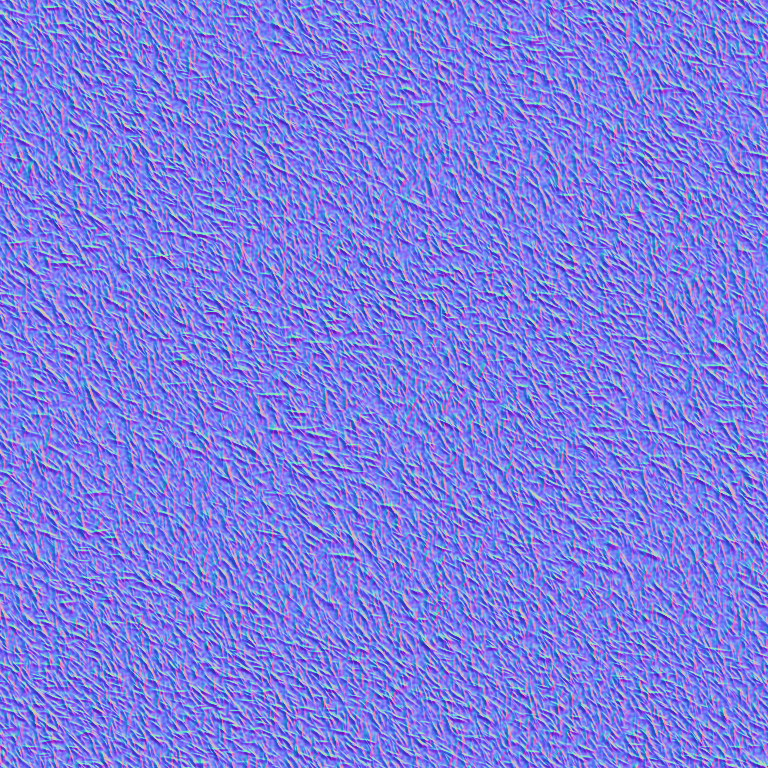
A Shadertoy shader for this texture map:

```glsl
const float TAU = 6.2831853;

// Integer hash: three values from 0 to 1 for a cell and a seed
vec3 hash3(vec2 cell, int seed) {
    uvec3 v = uvec3(ivec3(ivec2(cell), seed)) * 1664525u + 1013904223u;
    v.x += v.y * v.z;
    v.y += v.z * v.x;
    v.z += v.x * v.y;
    v ^= v >> 16u;
    v.x += v.y * v.z;
    v.y += v.z * v.x;
    v.z += v.x * v.y;
    return vec3(v >> 8u) / 16777216.0;
}

vec2 direction(float angle) {
    return vec2(cos(angle), sin(angle));
}

float cornerRamp(vec2 cell, vec2 offset, int seed) {
    return dot(direction(TAU * hash3(cell, seed).x), offset);
}

// Gradient noise, about -0.7 to 0.7
float gradientNoise(vec2 p, int seed) {
    vec2 i = floor(p), f = p - i;
    vec2 s = f * f * f * (f * (f * 6.0 - 15.0) + 10.0);
    vec2 e = vec2(0.0, 1.0);
    float low = mix(cornerRamp(i, f, seed),
                    cornerRamp(i + e.yx, f - e.yx, seed), s.x);
    float high = mix(cornerRamp(i + e.xy, f - e.xy, seed),
                     cornerRamp(i + e.yy, f - e.yy, seed), s.x);
    return mix(low, high, s.y);
}

// Surface tilt of one bent, tapered ridge, steeper on its right flank
vec2 ridgeTilt(vec2 p, float angle, float halfLength, float width, float bend) {
    vec2 along = direction(angle);
    vec2 across = vec2(-along.y, along.x);
    float u = dot(p, along) / halfLength;
    float v = dot(p, across) - bend * halfLength * (u * u - 0.3);
    float taper = max(1.0 - u * u, 0.0);
    float flank = width * (v > 0.0 ? 0.78 : 1.4);
    float q = v / flank;
    float crest = exp(-q * q) * taper;
    float slope = 2.0 * q * width / flank;
    float endSlope = 4.0 * u * width / halfLength;
    vec2 bentAcross = across - along * 2.0 * bend * u;
    return crest * (slope * taper * bentAcross + endSlope * along);
}

// Sum of the ridges scattered over a jittered grid
vec2 ridgeLayer(vec2 p, float cellSize, int count, float width, float flow, int seed) {
    vec2 home = floor(p / cellSize);
    vec2 tilt = vec2(0.0);
    for (int y = -1; y <= 1; y++)
    for (int x = -1; x <= 1; x++)
    for (int k = 0; k < count; k++) {
        vec2 cell = home + vec2(x, y);
        vec3 place = hash3(cell, seed + 2 * k);
        vec3 shape = hash3(cell, seed + 2 * k + 1);
        float angle = flow + 1.1 * (shape.x + shape.y - 1.0);
        float halfLength = cellSize * mix(0.4, 0.98, place.z);
        float bend = 0.25 * (shape.x - shape.y);
        float ridgeWidth = width * mix(0.8, 1.25, shape.z);
        float strength = mix(0.6, 2.2, fract(shape.z * 7.0 + place.x));
        vec2 local = p - (cell + place.xy) * cellSize;
        tilt += strength * ridgeTilt(local, angle, halfLength, ridgeWidth, bend);
    }
    return tilt;
}

// Fine grain between the ridges, drawn out upwards
vec2 grainTilt(vec2 p) {
    vec2 grain = p * vec2(260.0, 130.0);
    vec2 crossGrain = p * vec2(190.0, 230.0);
    return vec2(gradientNoise(grain, 71), gradientNoise(crossGrain, 72));
}

void mainImage(out vec4 fragColor, in vec2 fragCoord) {
    vec2 p = fragCoord / iResolution.y;

    // Slow drift of the grain direction and of the share of long creases
    float flow = -1.05 + 0.55 * gradientNoise(p * 6.0, 11);
    float region = smoothstep(-0.35, 0.35, gradientNoise(p * 4.0, 12));

    vec2 shortRidges = ridgeLayer(p, 0.0165, 5, 0.0016, flow, 100);
    vec2 longCreases = ridgeLayer(p, 0.03, 2, 0.002, flow + 0.15, 200);
    vec2 tilt = mix(0.85, 0.6, region) * shortRidges
              + mix(0.5, 1.0, region) * longCreases
              + 0.7 * grainTilt(p);

    // Pack the slightly softened unit normal into colour
    vec3 normal = 0.94 * normalize(vec3(tilt, 1.0));
    fragColor = vec4(0.5 + 0.5 * normal, 1.0);
}
```
